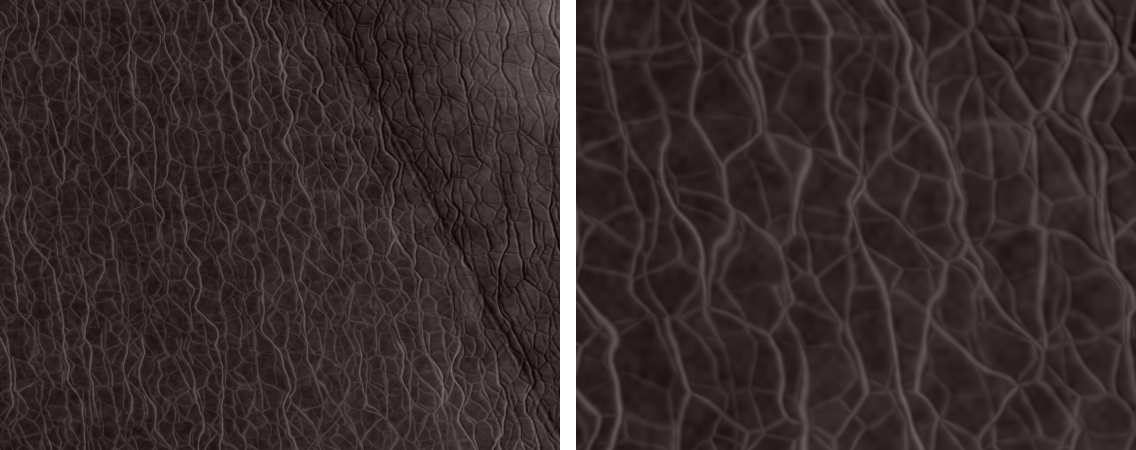
Left, the full canvas; right, a detail of the centre.
Reproduce this texture procedurally as a Shadertoy shader.

```glsl
// Dark brown pebbled leather with pale vertical creases and a diagonal fold.

const float BASE_TONE = 0.153;            // darkest flat leather
const vec3 TINT = vec3(0.0, 0.043, 0.042); // taken off green and blue
const vec2 COARSE_CELLS = vec2(18.0, 14.0); // cells per canvas height
const vec2 FINE_CELLS = vec2(29.0, 25.0);
const float STRAND_GAP = 0.068;
const float STRAND_WIDTH = 0.0025;
const float COARSE_WIDTH = 0.0024;
const float FINE_WIDTH = 0.0022;
const float SLANT = 0.17;                 // lean of the grain
const float FOLD_TOP = 0.715;             // x of the fold at the upper edge
const float FOLD_SLOPE = 0.55;
const vec2 LIGHT_STEP = vec2(0.0026, 0.0012);
const float PALE_CREASE = 0.205;          // crease brightness at left
const float DARK_CREASE = -0.075;         // crease darkness beyond the fold
const float RELIEF_LEFT = 0.03;
const float RELIEF_RIGHT = 0.165;
const float GRAIN = 0.046;

vec2 hash2(vec2 p) {
    vec3 h = fract(vec3(p.xyx) * vec3(0.1031, 0.1030, 0.0973));
    h += dot(h, h.yzx + 33.33);
    return fract((h.xx + h.yz) * h.zy);
}

float noise(vec2 p) {
    vec2 i = floor(p), f = fract(p);
    f = f * f * (3.0 - 2.0 * f);
    float low = mix(hash2(i).x, hash2(i + vec2(1, 0)).x, f.x);
    float high = mix(hash2(i + vec2(0, 1)).x, hash2(i + vec2(1, 1)).x, f.x);
    return mix(low, high, f.y);
}

float bell(float d, float width) {
    return exp(-d * d / (width * width));
}

// Thin core with a soft halo.
float creaseProfile(float d, float width) {
    d = abs(d);
    return 0.82 * bell(d, width) + 0.18 * exp(-d / (3.0 * width));
}

vec2 cellPoint(vec2 cell) {
    return cell + 0.1 + 0.8 * hash2(cell);
}

// Creases along Voronoi borders; upright borders are the strongest.
float cellCreases(vec2 p, vec2 scale, float width) {
    vec2 q = p * scale, home = floor(q), nearest = home;
    float best = 1e3;
    for (int y = -1; y <= 1; y++)
    for (int x = -1; x <= 1; x++) {
        vec2 cell = home + vec2(x, y);
        vec2 r = cellPoint(cell) - q;
        if (dot(r, r) < best) { best = dot(r, r); nearest = cell; }
    }
    vec2 m = cellPoint(nearest) - q;
    float crease = 0.0;
    for (int y = -2; y <= 2; y++)
    for (int x = -2; x <= 2; x++) {
        if (x == 0 && y == 0) continue;
        vec2 r = cellPoint(nearest + vec2(x, y)) - q;
        vec2 n = normalize(r - m);
        float stretch = length(n * scale);
        float d = dot(0.5 * (m + r), n) / stretch;
        float upright = abs(n.x * scale.x) / stretch;
        crease = max(crease, mix(0.32, 0.85, upright) * creaseProfile(d, width));
    }
    return crease;
}

// Long wandering strands, each column with its own path.
float strands(vec2 p) {
    float column = floor(p.x / STRAND_GAP), crease = 0.0;
    for (int i = -1; i <= 1; i++) {
        float id = column + float(i);
        float sway = noise(vec2(id * 7.0, p.y * 6.0)) - 0.5;
        float zigzag = noise(vec2(id * 7.0 + 3.0, p.y * 19.0)) - 0.5;
        float d = p.x - STRAND_GAP * (id + 0.5 + 0.85 * sway + 0.42 * zigzag);
        float strength = smoothstep(0.2, 0.7, noise(vec2(id * 5.0, p.y * 6.0 + 20.0)));
        crease = max(crease, mix(0.25, 1.0, strength) * creaseProfile(d, STRAND_WIDTH));
    }
    return crease;
}

float creases(vec2 p) {
    p.x += SLANT * p.y;
    vec2 warp = vec2(noise(p * 22.0), noise(p * 22.0 + 40.0)) - 0.5;
    vec2 ripple = vec2(noise(p * 60.0 + 9.0), noise(p * 60.0 + 70.0)) - 0.5;
    p += 0.015 * warp + 0.006 * ripple;
    float fade = mix(0.45, 1.1, noise(p * 13.0 + 5.0));
    float coarse = cellCreases(p, COARSE_CELLS, COARSE_WIDTH) * fade;
    float fine = 0.78 * cellCreases(p + 3.7, FINE_CELLS, FINE_WIDTH) * (1.5 - fade);
    return max(strands(p), max(coarse, fine));
}

void mainImage(out vec4 fragColor, in vec2 fragCoord) {
    vec2 p = fragCoord / iResolution.y;
    float aspect = iResolution.x / iResolution.y;
    float wobble = 0.012 * (noise(vec2(p.y * 9.0, 2.0)) - 0.5);
    float fold = 0.876 * (p.x - FOLD_TOP - FOLD_SLOPE * (1.0 - p.y) + wobble);
    float relief = smoothstep(-0.32, 0.0, fold);
    float darkening = smoothstep(-0.14, 0.05, fold);

    // Broad light, brightest in the upper right corner
    float tone = BASE_TONE + 0.030 * smoothstep(0.35, 0.85, p.x);
    tone += 0.065 * smoothstep(0.75, 1.2, p.x) * mix(0.55, 1.0, p.y);
    tone += 0.12 * bell(length(p - vec2(aspect, 1.0)), 0.24);
    tone -= 0.025 * smoothstep(0.0, 0.01, fold) * exp(-max(fold, 0.0) / 0.06);

    // Pebble mottling and fine grain
    tone += mix(0.035, 0.075, relief) * (noise(p * 23.0 + 8.0) - 0.5);
    tone += GRAIN * (noise(p * 75.0) + noise(p * 170.0 + 31.0) - 1.0);

    // Pale creases at left turn into lit, shadowed relief at right
    float slope = creases(p + LIGHT_STEP) - creases(p - LIGHT_STEP);
    tone += creases(p) * mix(PALE_CREASE, DARK_CREASE, darkening);
    tone += slope * mix(RELIEF_LEFT, RELIEF_RIGHT, relief);

    // Diagonal fold: a dark groove, its pale lip and a second groove
    float depth = mix(0.6, 1.1, noise(vec2(p.y * 14.0, 6.0)));
    tone -= depth * (0.11 * bell(fold, 0.0050) + 0.05 * bell(fold + 0.017, 0.0030));
    tone += depth * (0.07 * bell(fold + 0.009, 0.0035) + 0.03 * bell(fold + 0.034, 0.014));

    tone = max(tone, 0.085);
    fragColor = vec4(vec3(tone) - TINT, 1.0);
}
```
